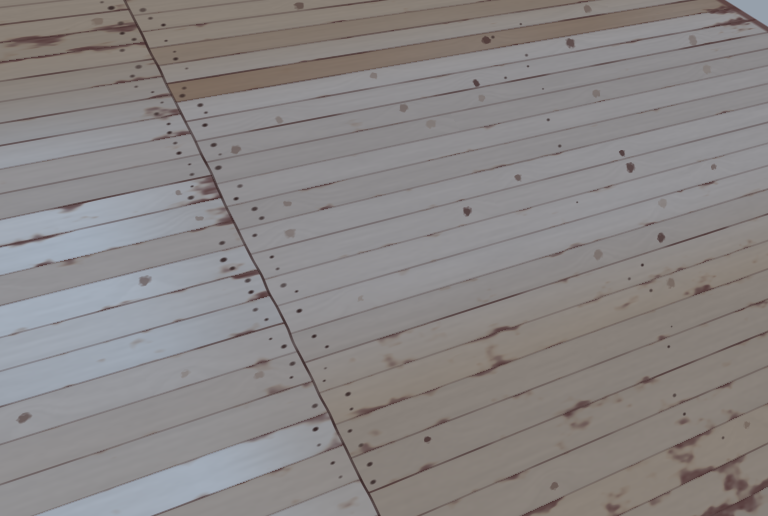
Reproduce this texture procedurally as a Shadertoy shader.

```glsl
// Worn plank floor seen at an angle: boards fan out from a far vanishing point
// and meet at one oblique seam. Each pixel is mapped to (along, across) board
// coordinates, then coloured with hashed tints, grain, knots, nails and stains.

float hash(vec2 p) {
    vec3 q = fract(p.xyx * vec3(0.1031, 0.1030, 0.0973));
    q += dot(q, q.yzx + 33.33);
    return fract((q.x + q.y) * q.z);
}

float noise(vec2 p) {
    vec2 i = floor(p), f = fract(p);
    f = f * f * (3.0 - 2.0 * f);
    return mix(mix(hash(i), hash(i + vec2(1, 0)), f.x),
               mix(hash(i + vec2(0, 1)), hash(i + vec2(1, 1)), f.x), f.y);
}

float fbm(vec2 p) {
    return 0.5 * noise(p) + 0.3 * noise(p * 2.1 + 7.3) + 0.2 * noise(p * 4.3 + 3.1);
}

void mainImage(out vec4 fragColor, in vec2 fragCoord) {
    float px = 1.0 / iResolution.y;
    vec2 p = vec2(fragCoord.x, iResolution.y - fragCoord.y) * px;   // y runs down

    // Project along the board direction onto the seam
    vec2 vanish = vec2(4.2, -0.455), ray = p - vanish;
    float t = (0.242 + 0.494 * vanish.y - vanish.x) / (ray.x - 0.494 * ray.y);
    vec2 foot = vanish + t * ray;
    float along = (p.x - foot.x) * 4.0 / (vanish.x - p.x);
    float left = step(along, 0.0);
    float across = 61.0 * foot.y / (foot.y + 1.82) + 0.4 * left;
    float width = (foot.y + 1.82) * (foot.y + 1.82) / (111.0 * t);
    float id = floor(across), f = across - id;
    vec2 seed = vec2(id + 3.0, 11.0 + 40.0 * left);
    float tint = hash(seed), tint2 = hash(seed + 5.7);

    // Board tint: cool and pale on the left, warm toward the near and far ends
    vec3 grey = vec3(0.555, 0.545, 0.55), tan_ = vec3(0.525, 0.49, 0.455);
    vec3 pale = vec3(0.64, 0.68, 0.73), brown = vec3(0.47, 0.38, 0.31);
    vec3 dark = vec3(0.33, 0.23, 0.23);
    float far = 1.0 - smoothstep(0.06, 0.26, foot.y);
    float near = smoothstep(0.58, 0.85, foot.y);
    float patches = noise(vec2(along * 3.0 + tint * 20.0, id * 5.0));
    vec3 col = mix(grey, tan_, clamp(far + near * (0.6 + 0.4 * tint) * (1.0 - 0.5 * left), 0.0, 1.0));
    float cool = left * smoothstep(0.12, 0.35, foot.y) * (0.15 + 0.85 * smoothstep(0.3, 0.65, tint2));
    cool *= smoothstep(-0.02, -0.3, along) * 0.6 + 0.4;
    cool += (1.0 - left) * 0.18 * tint * (1.0 - near) * (1.0 - far);
    col = mix(col, pale, cool * (0.65 + 0.4 * patches));
    float oiled = (1.0 - left) * (step(abs(id - 5.0), 0.1) + 0.5 * step(abs(id - 3.0), 0.1));
    col = mix(col, brown, oiled * (0.3 + 0.4 * patches));
    col *= 0.975 + 0.05 * tint;

    // Knots: at most one per cell of each board, most of them faint
    float cell = floor(along * 3.5);
    vec2 knotSeed = seed + vec2(cell * 7.0 + 60.0, cell * 3.0 + 90.0);
    vec2 knotPos = vec2((cell + 0.2 + 0.6 * hash(knotSeed)) / 3.5, 0.25 + 0.5 * hash(knotSeed + 2.3));
    float dv = (f - knotPos.y) * width;
    vec2 k = vec2((along - knotPos.x + 0.35 * dv) * 0.65, dv);
    float radius = mix(0.004, 0.010, hash(knotSeed + 9.1));
    float hasKnot = step(hash(knotSeed + 4.4), 0.3);
    float kd = length(k) + 0.004 * (noise(k * 250.0 + id) - 0.5);
    float bulge = hasKnot * exp(-kd * kd / 0.0012);

    // Grain lines bend around the knots
    float grain = noise(vec2(along * 7.0 + tint * 30.0, f * 9.0 + bulge * 5.0 + id * 13.0));
    float fine = noise(vec2(along * 60.0, f * 12.0 + id * 31.0));
    col *= 0.975 + 0.03 * grain + 0.015 * fine;
    float knotMask = hasKnot * (1.0 - smoothstep(radius * 0.6, radius + px, kd));
    float knotTone = hash(knotSeed + 6.6);
    col = mix(col, mix(brown * 0.9, dark * 0.8, knotTone), knotMask * (0.25 + 0.6 * knotTone * knotTone));

    // Leftover stain: clings to edges, board ends at the seam, and corners
    float edge = pow(abs(2.0 * f - 1.0), 3.0);
    float wear = 0.06 + 0.17 * near * (1.0 - left) * (0.2 + tint);
    wear += left * 0.36 * tint2 * exp(-along * along / 0.008);
    wear += left * 0.32 * exp(-pow((foot.y - 0.055) / 0.035, 2.0));
    wear += left * 0.16 * exp(-pow((foot.y - 0.36) / 0.025, 2.0));
    wear += 0.45 * exp(-dot(p - vec2(1.42, 0.02), p - vec2(1.42, 0.02)) / 0.004);
    wear += 0.35 * exp(-dot(p - vec2(1.45, 1.0), p - vec2(1.45, 1.0)) / 0.012);
    float blotch = fbm(vec2(along * 13.0 + tint * 40.0, f * 2.0 + id * 9.0)) + 0.22 * edge;
    float stain = smoothstep(0.87 - wear, 1.2 - wear, blotch);
    col = mix(col, mix(brown, dark, smoothstep(0.15, 0.7, stain)), stain * (0.7 + 0.3 * fine));

    // Gaps between boards: faint, with darker broken stretches
    float line = floor(across + 0.5);
    float gapDist = abs(across - line) * width;
    float broken = smoothstep(0.35, 0.75, noise(vec2(along * 9.0 + line * 3.7, line + 50.0 * left)));
    float depth = 0.2 + hash(vec2(line, 71.0 + left)) * (0.15 + 0.45 * broken);
    float gap = 1.0 - smoothstep(0.0003, 0.0009 + px, gapDist);
    col = mix(col, dark * 0.85, gap * depth);
    col *= 1.0 - 0.03 * exp(-gapDist / 0.005);

    // Nail holes: pairs by the seam, and a sparser row farther right
    for (int i = 0; i < 4; i++) {
        float n = float(i), row = step(2.0, n);
        vec2 s = seed + vec2(n * 17.0, n * 5.0 + 130.0);
        float side = 1.0 - 2.0 * left;
        float at = side * mix(0.018, 0.058, hash(s)) + row * (0.72 + 0.12 * hash(s + 1.0));
        float down = (f - 0.28 - 0.42 * mod(n, 2.0) - 0.1 * hash(s + 3.0)) * width;
        float d = length(vec2((along - at + 0.35 * down) * 0.55, down));
        float size = mix(0.0012, 0.0036, hash(s + 6.0)) * (1.0 - 0.2 * row);
        float shown = step(hash(s + 8.0), 0.85 - 0.45 * row) * (0.55 + 0.4 * hash(s + 9.0));
        col = mix(col, dark * 0.55, shown * (1.0 - smoothstep(size - px, size + px, d)));
    }

    // Seam across the boards
    float seam = abs(p.x - 0.242 - 0.494 * p.y + 0.004 * (noise(vec2(p.y * 30.0, 2.0)) - 0.5)) * 0.9;
    float seamTone = 0.55 + 0.4 * noise(vec2(p.y * 45.0, 8.0));
    col = mix(col, dark * 0.65, seamTone * (1.0 - smoothstep(0.0008, 0.002 + px, seam)));

    // Wall showing in the far corner
    float wall = (p.x - 1.405) * 0.53 - p.y * 0.85;
    col = mix(col, dark, 0.8 * smoothstep(-0.012, -0.006, wall));
    col = mix(col, pale * 0.92, smoothstep(-px, px, wall));
    fragColor = vec4(col, 1.0);
}
```
